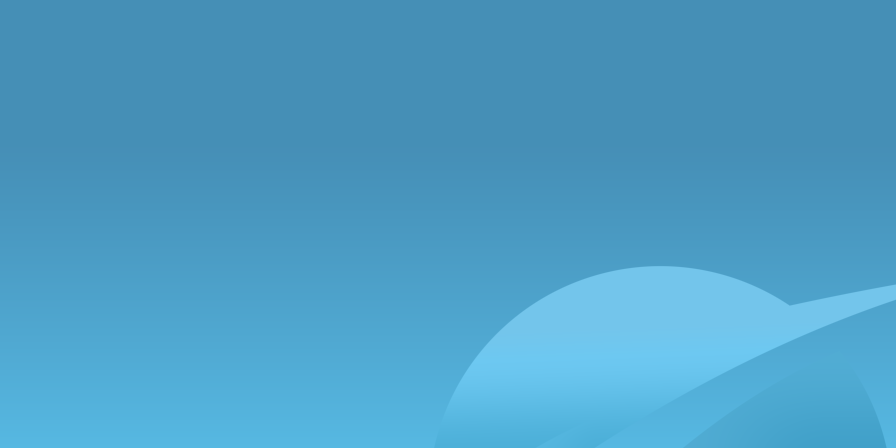
This background is drawn by a WebGL 1 fragment shader. Its source:

```glsl
precision highp float;

uniform vec2 u_resolution;

// Antialiased coverage: 1 where the signed distance is negative.
float cover(float d) {
  float px = 0.75 / u_resolution.y;
  return 1.0 - smoothstep(-px, px, d);
}

// Signed distance above a parabola running left from its anchor.
float aboveArc(vec2 p, vec2 anchor, float slope, float bend) {
  float u = anchor.x - p.x;
  float height = anchor.y - slope * u - bend * u * u;
  float tilt = slope + 2.0 * bend * u;
  return (p.y - height) / sqrt(1.0 + tilt * tilt);
}

vec3 skyColor(float y) {
  float t = pow(clamp((0.68 - y) / 0.68, 0.0, 1.0), 1.1);
  return mix(vec3(0.272, 0.559, 0.714), vec3(0.338, 0.722, 0.886), t);
}

// Pale crown that brightens, then sinks into a deeper blue.
vec3 crownColor(vec2 p) {
  float level = p.y - 0.035 * (p.x - 1.2);
  vec3 pale = mix(vec3(0.427, 0.784, 0.945), vec3(0.451, 0.773, 0.922),
                  smoothstep(0.19, 0.27, level));
  return mix(vec3(0.295, 0.685, 0.845), pale, smoothstep(-0.02, 0.21, level));
}

vec3 lowerColor(vec2 p) {
  float shade = smoothstep(0.2, -0.03, p.y) * smoothstep(1.5, 1.85, p.x);
  return mix(vec3(0.316, 0.674, 0.828), vec3(0.25, 0.626, 0.785), shade);
}

void main() {
  vec2 p = gl_FragCoord.xy / u_resolution.y;
  vec3 color = skyColor(p.y);

  float planet = length(p - vec2(1.474, -0.111)) - 0.517;
  float ringTop = aboveArc(p, vec2(2.0, 0.365), 0.18, 0.08);
  float ringBottom = aboveArc(p, vec2(2.0, 0.331), 0.337, 0.23);
  float gapBottom = aboveArc(p, vec2(1.872, 0.216), 0.43, 0.55);

  // Crown joined with the ring tail, cut off along the ring's lower edge
  float tail = max(ringTop, 1.6 - p.x);
  float crown = max(min(planet, tail), -ringBottom);
  vec3 crownTone = crownColor(p);

  // Faint glint fading to the right of the ring's far side
  float glint = cover(aboveArc(p, vec2(1.28, 0.045), 0.48, 0.6));
  glint *= smoothstep(1.34, 1.2, p.x);
  crownTone = mix(crownTone, vec3(0.36, 0.74, 0.9), 0.5 * glint);
  color = mix(color, crownTone, cover(crown));

  // Planet body below the gap
  color = mix(color, lowerColor(p), cover(max(planet, gapBottom)));

  gl_FragColor = vec4(color, 1.0);
}
```
